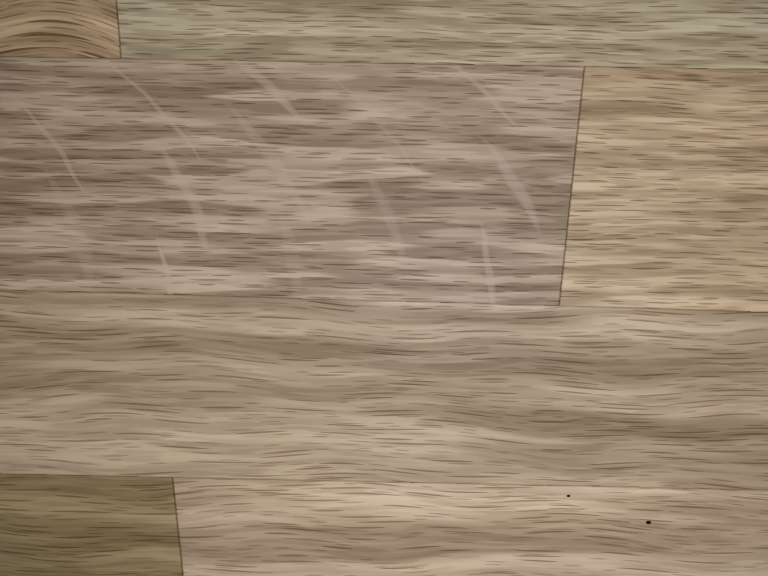
Write a WebGL 2 fragment shader that draws this texture.

```glsl
#version 300 es
precision highp float;
// Oak worktop of seven glued staves in four slightly tilted rows.
// Stretched cellular noise gives the grain, layered sines bend it, and
// hashed cells place the pores; pale ray flecks cross the large stave.
uniform vec2 u_resolution;
out vec4 fragColor;

float hash(vec2 p) {
  vec3 q = fract(vec3(p.xyx) * 0.1031);
  q += dot(q, q.yzx + 33.33);
  return fract((q.x + q.y) * q.z);
}

// Smooth cellular noise: random tones blended around jittered points
float cellTone(vec2 p) {
  vec2 id = floor(p);
  float sum = 0.0, total = 0.0;
  for (int j = -1; j <= 1; j++)
    for (int i = -1; i <= 1; i++) {
      vec2 c = id + vec2(i, j);
      vec2 d = c + vec2(hash(c), hash(c + 37.0)) - p;
      float w = exp(-6.0 * dot(d, d));
      sum += w * hash(c + 71.0);
      total += w;
    }
  return smoothstep(0.15, 0.85, sum / total);
}

// Tapered dark dashes, at most one per stretched cell
float pores(vec2 p, vec2 scale, float density, float width, float pixel) {
  vec2 q = p * scale;
  q.x += 9.0 * hash(vec2(floor(q.y), 5.0));
  vec2 id = floor(q), f = fract(q);
  float along = abs(f.x - 0.5) / mix(0.2, 0.5, hash(id + 3.0));
  float halfWidth = width * max(0.0, 1.0 - along * along);
  float across = abs(f.y - mix(0.35, 0.65, hash(id + 11.0)));
  float soft = pixel * scale.y * 0.7;
  float line = 1.0 - smoothstep(halfWidth - soft, halfWidth + soft, across);
  return line * step(hash(id + 19.0), density) * smoothstep(1.0, 0.7, along);
}

float waves(vec2 p) {
  return 0.5 * sin(p.x * 5.0 + p.y * 9.0) + 0.3 * sin(p.x * 11.0 - p.y * 17.0 + 1.3)
       + 0.2 * sin(p.x * 23.0 + p.y * 31.0 + 4.0);
}

// Ray flecks: soft slivers that sweep diagonally, then hang down
float rayFlecks(vec2 p) {
  float t = (0.89 - p.y) / 0.41;
  float s = p.x - 0.24 * (1.0 - (1.0 - t) * (1.0 - t)) + 0.006 * waves(p * 3.0);
  float fleck = 0.0;
  for (int i = 0; i < 16; i++) {
    vec2 seed = vec2(i, 7);
    float middle = fract(float(i) * 0.618 + 0.1);
    float u = (t - middle) / mix(0.16, 0.36, hash(seed));
    float width = mix(0.007, 0.024, hash(seed + 13.0)) * max(0.05, 1.0 - u * u);
    float d = abs(s - (float(i) * 0.072 - 0.2 + 0.05 * hash(seed + 29.0)));
    float strength = mix(0.3, 0.9, hash(seed + 41.0));
    fleck = max(fleck, strength * smoothstep(width, width * 0.3, d) * smoothstep(1.0, 0.5, abs(u)));
  }
  return fleck;
}

vec3 staveColor(int row, bool right) {
  if (row == 0) return right ? vec3(0.66, 0.62, 0.53) : vec3(0.67, 0.58, 0.47);
  if (row == 1) return right ? vec3(0.66, 0.58, 0.48) : vec3(0.61, 0.54, 0.47);
  if (row == 2) return vec3(0.64, 0.57, 0.485);
  return right ? vec3(0.71, 0.635, 0.55) : vec3(0.60, 0.54, 0.41);
}

float seam(float d, float width, float pixel) {
  return 1.0 - smoothstep(width - pixel, width + pixel, abs(d));
}

void main() {
  float pixel = 1.0 / u_resolution.y;
  vec2 p = gl_FragCoord.xy * pixel;

  // Stave layout: three long seams and one end joint per row
  vec3 edges = p.y - vec3(0.902, 0.497, 0.178) + vec3(0.017, 0.029, 0.022) * p.x;
  int row = edges.x > 0.0 ? 0 : edges.y > 0.0 ? 1 : edges.z > 0.0 ? 2 : 3;
  vec4 joints = vec4(0.282, 0.921, -1.0, 0.318) + vec4(-0.08, 0.106, 0.0, -0.107) * p.y;
  float side = p.x - joints[row];
  bool right = side > 0.0;
  bool flecked = row == 1 && !right;
  bool broadGrain = row >= 2;

  // Grain in three sizes, bent and shifted per stave
  float bend = broadGrain ? 0.012 : flecked ? 0.0025 : 0.005;
  vec2 g = p + vec2(3.7 * float(row), 0.02 * p.x + bend * waves(p));
  g += right ? vec2(11.0, 5.0) : vec2(0.0);
  if (row == 0 && !right) g.y += 1.6 * (p.x - 0.08) * (p.x - 0.08);
  float broad = cellTone(g * vec2(1.6, 26.0));
  float medium = cellTone(g * (flecked ? vec2(7.0, 74.0) : vec2(5.0, 70.0)));
  float fine = cellTone(g * vec2(16.0, 210.0));
  vec3 weights = broadGrain ? vec3(0.5, 0.28, 0.22)
               : flecked ? vec3(0.15, 0.6, 0.25) : vec3(0.25, 0.43, 0.32);
  float tone = dot(weights, vec3(broad, medium, fine));
  vec3 base = staveColor(row, right);
  vec3 color = mix(base * vec3(0.77, 0.73, 0.68), base * 1.13, tone);

  // Open pores, and heavier strokes on the small corner stave
  float pore = pores(g, vec2(broadGrain ? 7.0 : 12.0, 120.0), 0.42, 0.16, pixel);
  pore = max(pore, 0.6 * pores(g + 2.3, vec2(15.0, 170.0), 0.4, 0.2, pixel));
  if (row == 0 && !right) pore = max(pore, 1.5 * pores(g, vec2(5.0, 42.0), 0.6, 0.1, pixel));
  color *= 1.0 - pore * vec3(0.22, 0.26, 0.30);
  if (flecked) color = mix(color, vec3(0.67, 0.60, 0.545), 0.6 * rayFlecks(p));

  // Thin glue lines and two small dark pits
  float glue = 0.0;
  for (int i = 0; i < 3; i++) glue = max(glue, 0.45 * seam(edges[i], 0.0012, pixel));
  glue = max(glue, 0.75 * seam(side, 0.0015, pixel));
  color *= 1.0 - glue * vec3(0.40, 0.44, 0.48);
  for (int i = 0; i < 2; i++) {
    vec2 d = p - vec2(0.987, 0.139) - float(i) * vec2(0.139, -0.046);
    color *= 1.0 - 0.85 * seam(length(d * vec2(0.8, 1.2)), 0.0022 + 0.0012 * float(i), pixel);
  }

  // Cool light in the middle, dimmer corners
  vec2 away = (p - vec2(0.78, 0.52)) / vec2(1.333, 1.0);
  float falloff = dot(away, away);
  float grey = dot(color, vec3(0.3, 0.59, 0.11));
  color = mix(color, vec3(grey), 0.22 * exp(-8.0 * falloff));
  fragColor = vec4(color * (1.1 - 0.5 * falloff), 1.0);
}
```
